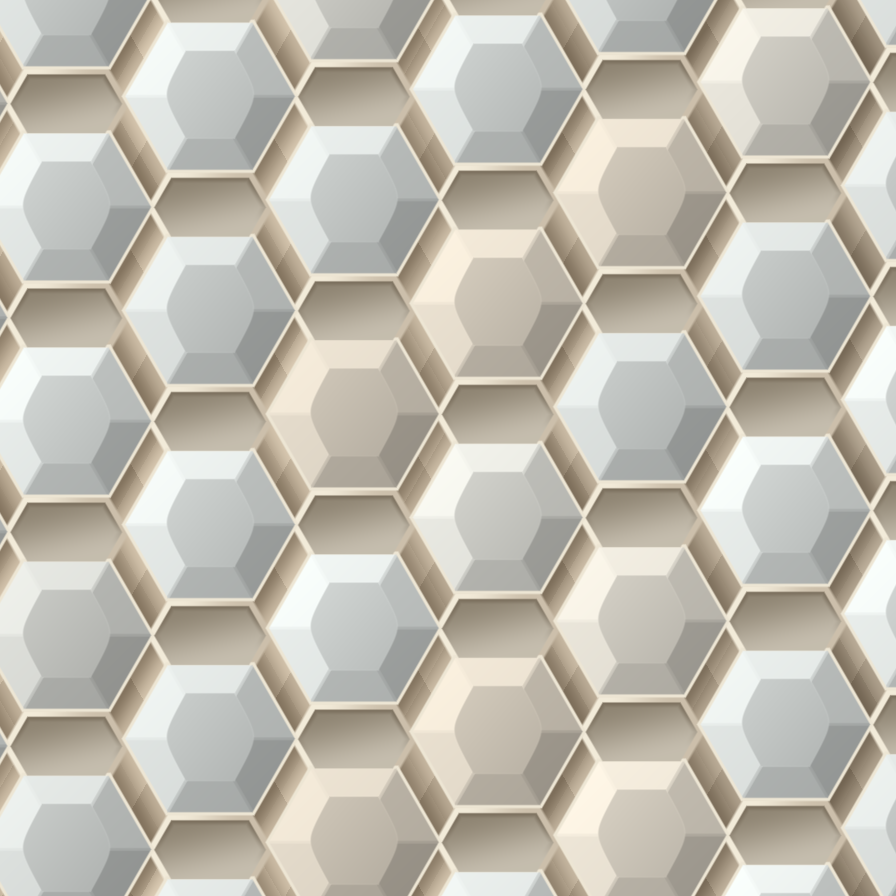
This pattern is drawn by a three.js fragment shader. Its source:

```glsl
varying vec2 vUv;

const vec2 PITCH = vec2(0.1605, 0.239);
const vec2 SLANT = vec2(0.866, 0.5);
const float TILE = 0.082;
const float FACE = 0.049;
const float SOFT = 0.0013;

float hash(vec2 p) {
  return fract(sin(dot(p, vec2(127.1, 311.7))) * 43758.5453);
}

float inside(float d, float soft) {
  return 1.0 - smoothstep(-soft, soft, d);
}

// Flat-topped hexagon; round softens the left and right tips.
float hexagon(vec2 p, float apothem, float round) {
  float y = sqrt(p.y * p.y + round * round);
  return max(abs(p.y), dot(vec2(abs(p.x), y), SLANT)) - apothem;
}

float pocket(vec2 p) {
  vec2 q = abs(p);
  return max(q.y - 0.033, dot(q, SLANT) - 0.054);
}

// Staggered columns with a slight rise to the right.
vec2 columnOrigin(float column) {
  float rise = 0.052 + 0.004 * column + 0.5 * PITCH.y * mod(column, 2.0);
  return vec2(0.074 + PITCH.x * column, rise);
}

// Lit bevels, blended along the creases between them.
float bevelLight(vec2 p) {
  float outer = hexagon(p, 0.0, 0.0);
  float light = 0.0;
  float total = 0.0;
  for (int i = 0; i < 6; i++) {
    float angle = radians(30.0 + 60.0 * float(i));
    float along = dot(p, vec2(cos(angle), sin(angle)));
    float weight = smoothstep(-2.0 * SOFT, 0.0, along - outer);
    light += weight * min(0.95, 0.81 + 0.19 * cos(angle - 2.53));
    total += weight;
  }
  return light / max(total, 0.001);
}

vec3 tileColor(vec2 p, vec2 id) {
  float tone = hash(id + 3.7);
  vec3 tint = mix(vec3(0.98, 1.0, 0.99), vec3(1.0, 0.96, 0.89),
                  smoothstep(0.55, 0.8, tone));
  vec2 facePoint = p - vec2(0.0, 0.002);
  float face = hexagon(facePoint, FACE, 0.014);
  float faceLight = 0.77 - 0.6 * p.x + 0.5 * p.y;
  float bevel = bevelLight(p) + 0.5 * (p.y - p.x) * 0.4;
  float light = mix(bevel, faceLight, inside(face, SOFT));
  light += 0.03 * inside(abs(face) - 0.0006, SOFT);
  return tint * light * (0.97 + 0.06 * hash(id + 9.1));
}

vec3 pocketColor(vec2 p, float d) {
  float lift = smoothstep(0.04, -0.035, p.y - 0.25 * p.x);
  vec3 color = mix(vec3(0.56, 0.52, 0.45), vec3(0.77, 0.74, 0.68), lift);
  float edge = smoothstep(-0.007, 0.0, d) * smoothstep(-0.02, 0.03, p.y);
  return mix(color, vec3(0.42, 0.37, 0.30), 0.6 * edge);
}

// Sloping channel: shaded beside the left tile, paler towards the right one.
vec3 channelColor(vec2 p, float across, float seed) {
  float lift = smoothstep(0.0, 1.0, across);
  lift = clamp(lift * 0.75 - 1.8 * p.y + 0.18 * seed, 0.0, 1.0);
  return mix(vec3(0.50, 0.44, 0.36), vec3(0.83, 0.77, 0.68), lift);
}

void main() {
  float middle = floor((vUv.x - columnOrigin(0.0).x) / PITCH.x + 0.5);
  float nearest = 10.0;
  float second = 10.0;
  float hole = 10.0;
  vec2 tileP = vec2(0.0);
  vec2 holeP = vec2(0.0);
  vec2 id = vec2(0.0);

  // Closest tiles and pocket among three neighbouring columns.
  for (int i = -1; i <= 1; i++) {
    float column = middle + float(i);
    vec2 p = vUv - columnOrigin(column);
    float row = floor(p.y / PITCH.y + 0.5);
    vec2 local = p - vec2(0.0, row * PITCH.y);
    float d = hexagon(local, TILE, 0.0);
    if (d < nearest) {
      second = nearest;
      nearest = d;
      tileP = local;
      id = vec2(column, row);
    } else {
      second = min(second, d);
    }
    vec2 gap = vec2(p.x, (fract(p.y / PITCH.y) - 0.5) * PITCH.y + 0.0045);
    float h = pocket(gap);
    if (h < hole) {
      hole = h;
      holeP = gap;
    }
  }

  float across = clamp(nearest / max(nearest + second, 0.001), 0.0, 1.0);
  across = tileP.x > 0.0 ? across : 1.0 - across;
  vec3 color = channelColor(holeP, across, hash(id));
  color *= 1.04 - 0.16 * vUv.x * vUv.x;

  // Cream ridges around the pockets and tiles.
  vec3 cream = mix(vec3(0.80, 0.75, 0.67), vec3(0.95, 0.92, 0.85),
                   smoothstep(0.04, -0.04, holeP.x));
  color = mix(color, cream, inside(hole - 0.007, 0.002));
  color = mix(color, vec3(0.93, 0.90, 0.83), inside(nearest - 0.0035, SOFT));
  color = mix(color, pocketColor(holeP, hole), inside(hole, SOFT));
  color = mix(color, tileColor(tileP, id), inside(nearest, SOFT));
  gl_FragColor = vec4(color, 1.0);
}
```
